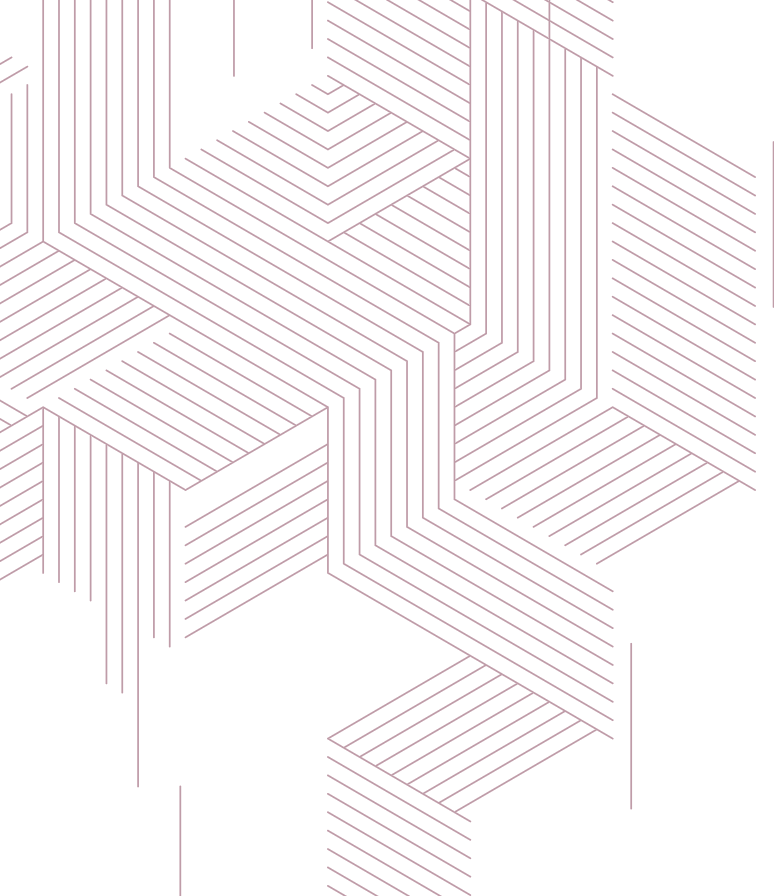
A Shadertoy shader for this background:

```glsl
// Isometric ribbons and panels of thin mauve lines, folded over a white ground.

// Grid cell of the isometric lattice, on a canvas 768 units tall
const vec2 CELL = vec2(13.56, 7.89);

// Steps between neighbouring lines, in cells (y runs downwards)
const vec2 EAST = vec2(1, 0);
const vec2 SOUTH = vec2(0, 2);
const vec2 SE = vec2(1, 1);
const vec2 NE = vec2(1, -1);

float segment(vec2 p, vec2 a, vec2 b) {
    vec2 ab = b - a;
    return length(p - a - ab * clamp(dot(p - a, ab) / dot(ab, ab), 0.0, 1.0));
}

// Distance to n lines from a to b, whose ends move by stepA and stepB
float hatch(vec2 p, vec2 a, vec2 stepA, vec2 b, vec2 stepB, int n) {
    float d = 1e4;
    for (int i = 0; i < n; i++) {
        float k = float(i);
        d = min(d, segment(p, (a + k * stepA) * CELL, (b + k * stepB) * CELL));
    }
    return d;
}

float line(vec2 p, vec2 a, vec2 b) {
    return segment(p, a * CELL, b * CELL);
}

// Long ribbon that folds three times
float mainRibbon(vec2 p) {
    float d = hatch(p, vec2(0, -10), EAST, vec2(0, 18), NE, 9);
    d = min(d, hatch(p, vec2(0, 18), NE, vec2(18, 36), NE, 9));
    d = min(d, hatch(p, vec2(18, 36), NE, vec2(18, 54), NE, 9));
    return min(d, hatch(p, vec2(18, 54), NE, vec2(36, 72), -SOUTH, 9));
}

// Panels and legs left of the ribbon
float leftPanels(vec2 p) {
    float d = hatch(p, vec2(-2, 16), SE, vec2(-11, 25), SE, 11);
    d = min(d, hatch(p, vec2(-2, 2), NE, vec2(-2, 16), SE, 2));
    d = min(d, hatch(p, vec2(-2, -2), SE, vec2(-6, 2), SE, 2));
    d = min(d, hatch(p, vec2(8, 28), -NE, vec2(17, 37), -NE, 9));
    d = min(d, line(p, vec2(18, 36), vec2(9, 45)));
    d = min(d, hatch(p, vec2(0, 36), SE, vec2(0, 54), SE, 9));
    d = min(d, hatch(p, vec2(4, 58), SE, vec2(4, 66), SE, 2));
    d = min(d, line(p, vec2(6, 60), vec2(6, 77.2)));
    d = min(d, hatch(p, vec2(0, 36), SOUTH, vec2(-9, 45), SOUTH, 9));
    d = min(d, hatch(p, vec2(-1, 37), -NE, vec2(-5, 33), -NE, 2));
    return min(d, hatch(p, vec2(18, 40), SOUTH, vec2(9, 49), SOUTH, 7));
}

// Box faces and chevrons above the ribbon
float topPanels(vec2 p) {
    float d = hatch(p, vec2(18, 0), -SOUTH, vec2(27, 9), -SOUTH, 9);
    d = min(d, hatch(p, vec2(19, 1), SE, vec2(18, 2), SOUTH, 9));
    d = min(d, hatch(p, vec2(17, 1), -NE, vec2(18, 2), SOUTH, 9));
    return min(d, hatch(p, vec2(26, 10), -NE, vec2(27, 11), SOUTH, 9));
}

// Upright ribbon and the faces around it
float rightPanels(vec2 p) {
    float d = hatch(p, vec2(27, -9), SE, vec2(27, 27), SE, 9);
    d = min(d, hatch(p, vec2(27, 27), SE, vec2(26, 28), SOUTH, 9));
    d = min(d, line(p, vec2(32, -10), vec2(32, -4)));
    d = min(d, hatch(p, vec2(27, -9), -SOUTH, vec2(36, 0), -SOUTH, 5));
    d = min(d, hatch(p, vec2(36, 2), SOUTH, vec2(45, 11), SOUTH, 18));
    return min(d, hatch(p, vec2(36, 36), SE, vec2(27, 45), SE, 9));
}

float bottomPanels(vec2 p) {
    float d = hatch(p, vec2(27, 63), SE, vec2(18, 72), SE, 9);
    return min(d, hatch(p, vec2(18, 72), SOUTH, vec2(27, 81), SOUTH, 9));
}

// Loose upright strokes
float strays(vec2 p) {
    float d = line(p, vec2(12.06, -10), vec2(12.06, 0));
    d = min(d, line(p, vec2(17, -10), vec2(17, -3)));
    d = min(d, line(p, vec2(8.67, 77.2), vec2(8.67, 92)));
    d = min(d, line(p, vec2(37.17, 61.7), vec2(37.17, 79.6)));
    return min(d, line(p, vec2(46.17, 7.2), vec2(46.17, 25.1)));
}

void mainImage(out vec4 fragColor, in vec2 fragCoord) {
    float scale = iResolution.y / 768.0;
    vec2 p = vec2(fragCoord.x, iResolution.y - fragCoord.y) / scale - vec2(37, 65);

    float d = min(mainRibbon(p), leftPanels(p));
    d = min(d, min(topPanels(p), rightPanels(p)));
    d = min(d, min(bottomPanels(p), strays(p)));

    float ink = clamp(0.5 + (0.75 - d) * scale, 0.0, 1.0);
    fragColor = vec4(mix(vec3(1), vec3(0.75, 0.61, 0.66), ink), 1);
}
```
